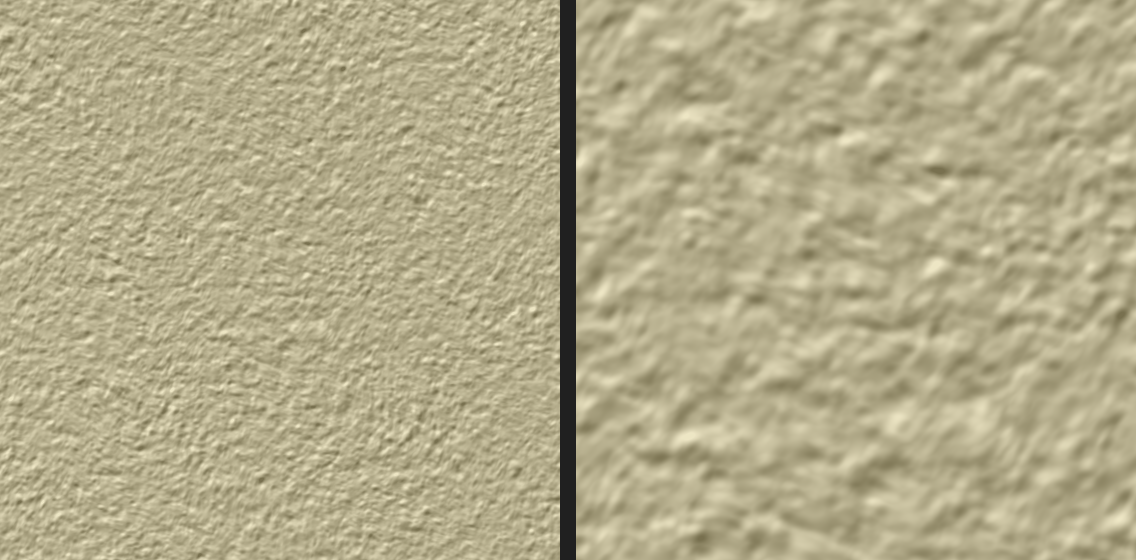
Left, the full canvas; right, a detail of the centre.
This texture is drawn by a WebGL 2 fragment shader. Its source:

```glsl
#version 300 es
precision highp float;
// Khaki stucco wall: fine grainy plaster relief lit from the upper left.

uniform vec2 u_resolution;
out vec4 fragColor;

vec3 hash3(vec2 cell) {
    vec3 h = fract(cell.xyx * vec3(0.1031, 0.1030, 0.0973));
    h += dot(h, h.yxz + 33.33);
    return fract((h.xxy + h.yzz) * h.zyx);
}

// Slope along y of scattered round bumps and dents, one per cell.
float bumpSlope(vec2 p) {
    vec2 cell = floor(p);
    float slope = 0.0;
    for (int j = -1; j <= 1; j++) {
        for (int i = -1; i <= 1; i++) {
            vec2 neighbour = cell + vec2(i, j);
            vec3 rnd = hash3(neighbour);
            vec2 offset = p - neighbour - rnd.xy;
            float falloff = max(0.0, 1.0 - dot(offset, offset));
            float bump = rnd.z * 2.0 - 1.0;
            slope += bump * 6.0 * offset.y * falloff * falloff;
        }
    }
    return slope;
}

// Layered sines that bend the wrinkles.
vec2 bend(vec2 p) {
    vec2 broad = sin(p.yx * vec2(23.0, 19.0) + 2.0 * sin(p * 7.0 + 1.3));
    vec2 fine = sin(p.yx * vec2(131.0, 117.0) + 3.0 * sin(p * 17.0 + 0.6));
    return p + 0.006 * broad + 0.0014 * fine;
}

void main() {
    vec2 uv = gl_FragCoord.xy / min(u_resolution.x, u_resolution.y);

    // Wrinkles run up to the right; the light falls across them.
    vec2 along = vec2(0.906, 0.423);
    vec2 across = vec2(-0.423, 0.906);
    vec2 p = bend(vec2(dot(uv, along), dot(uv, across)));

    // Relief at three grain sizes.
    float slope = 0.36 * bumpSlope(p * 47.0 + 90.0)
                + 0.58 * bumpSlope(p * 80.0 + 217.3)
                + 0.42 * bumpSlope(p * 132.0 + 351.7);

    // Rougher and smoother patches, with a faint drift in tone.
    float patchiness = sin(uv.x * 9.0 + 2.0 * sin(uv.y * 6.0))
                     * sin(uv.y * 11.0 + 2.0 * sin(uv.x * 5.0));
    float light = slope * (0.102 + 0.015 * patchiness);
    light += 0.006 * sin(uv.x * 4.0 + 3.0 * uv.y + 0.4);

    vec3 plaster = vec3(0.71, 0.68, 0.55) + clamp(light, -0.24, 0.22);
    fragColor = vec4(plaster, 1.0);
}
```
